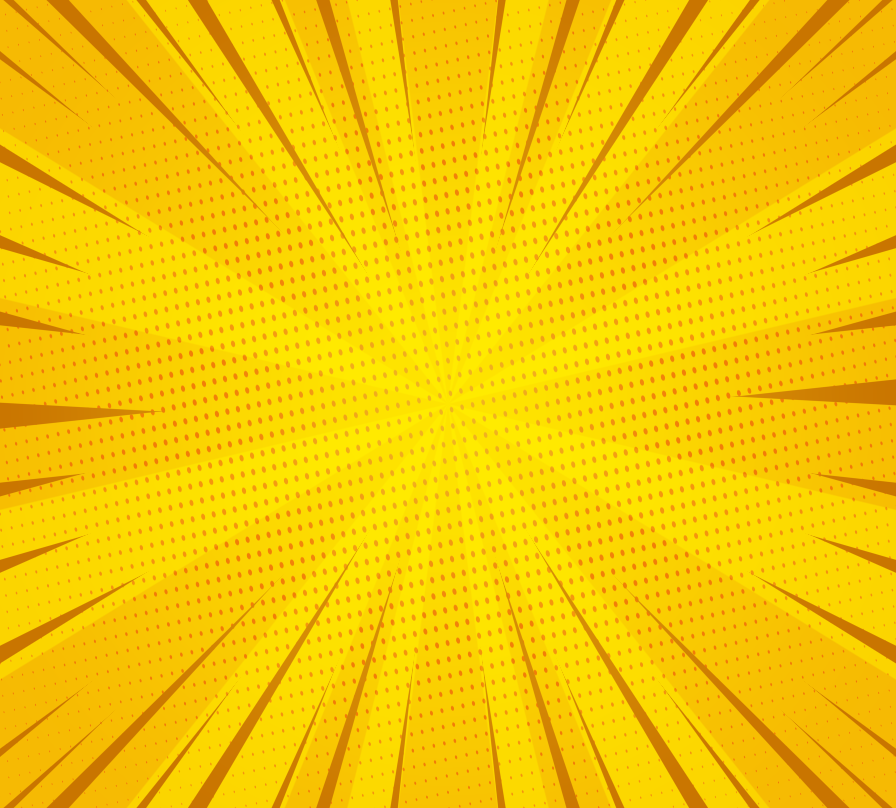
A Shadertoy shader for this background:

```glsl
// Yellow comic burst: alternating light and deep rays around the centre,
// a slanted halftone lattice of oval dots that shrink toward the border,
// and ochre spikes pointing inward, mirrored over the four quadrants.

#define DOT_STEP_ROW vec2(0.0130, 0.0030)
#define DOT_STEP_COLUMN vec2(0.0015, -0.0202)
#define DOT_ORIGIN vec2(-0.182, 0.0116)
#define DOT_RADII vec2(0.0025, 0.0039)
#define DOT_OPACITY 0.78
#define AXIS_TILT 0.026
#define SPIKE_SLOPE 0.026
#define SPIKE_SIDE_SLOPE 0.055

const int RAY_EDGES = 6;
const int SPIKES = 12;

// Angles are degrees away from the vertical axis
const float rayEdge[RAY_EDGES] = float[](7.0, 14.0, 22.0, 38.5, 58.4, 76.7);
const float spikeAngle[SPIKES] = float[](
    7.6, 17.2, 23.1, 31.8, 37.2, 44.0, 47.4, 52.1, 60.8, 70.1, 79.2, 90.0);
const float spikeTip[SPIKES] = float[](
    0.327, 0.220, 0.364, 0.205, 0.444, 0.315, 0.578, 0.574, 0.434, 0.478, 0.460, 0.356);

vec2 direction(float degreesFromVertical) {
    float a = radians(degreesFromVertical);
    return vec2(sin(a), cos(a));
}

float side(vec2 p, vec2 axis) {
    return p.x * axis.y - p.y * axis.x;
}

// 1 on deep rays, 0 on light rays
float deepRays(vec2 p, float pixel) {
    float deep = 1.0;
    for (int i = 0; i < RAY_EDGES; i++) {
        float past = smoothstep(-pixel, pixel, side(abs(p), direction(rayEdge[i])));
        deep = mix(deep, 1.0 - deep, past);
    }
    return deep;
}

// Coverage of the halftone dots
float halftone(vec2 p, float pixel) {
    mat2 lattice = mat2(DOT_STEP_ROW, DOT_STEP_COLUMN);
    vec2 cell = round(inverse(lattice) * (p - DOT_ORIGIN));
    vec2 centre = DOT_ORIGIN + lattice * cell;
    float reach = length(centre * vec2(0.9, 1.1));
    float size = mix(1.0, 0.22, smoothstep(0.25, 0.68, reach));
    size *= mix(0.85, 1.0, smoothstep(0.0, 0.2, reach));
    vec2 radii = DOT_RADII * size;
    vec2 offset = p - centre;
    offset.x += 0.15 * offset.y;
    float dist = (length(offset / radii) - 1.0) * radii.x;
    return 1.0 - smoothstep(-0.6 * pixel, 0.6 * pixel, dist);
}

// Coverage of the inward spikes
float spikes(vec2 p, float pixel) {
    float cover = 0.0;
    for (int i = 0; i < SPIKES; i++) {
        // The spike on the horizontal axis is slightly tilted
        float tilt = i == SPIKES - 1 ? AXIS_TILT : 0.0;
        vec2 q = abs(p - vec2(0.0, tilt * p.x));
        vec2 axis = direction(spikeAngle[i]);
        float slope = SPIKE_SLOPE + SPIKE_SIDE_SLOPE * smoothstep(45.0, 82.0, spikeAngle[i]);
        float halfWidth = slope * (dot(q, axis) - spikeTip[i]);
        float dist = abs(side(q, axis)) - halfWidth;
        cover = max(cover, 1.0 - smoothstep(-0.7 * pixel, 0.7 * pixel, dist));
    }
    return cover;
}

void mainImage(out vec4 fragColor, in vec2 fragCoord) {
    float pixel = 1.0 / iResolution.y;
    vec2 p = (fragCoord - 0.5 * iResolution.xy) * pixel;
    float radius = length(p);
    float rim = smoothstep(0.05, 0.68, radius);

    // Rays, with contrast growing outward
    vec3 lightYellow = mix(vec3(1.0, 0.92, 0.0), vec3(0.985, 0.83, 0.0), rim);
    vec3 deepYellow = mix(vec3(0.995, 0.89, 0.0), vec3(0.965, 0.73, 0.01), rim);
    float deep = deepRays(p, pixel);
    vec3 color = mix(lightYellow, deepYellow, deep);

    // Halftone, paler at the centre and on light rays
    vec3 paleDot = vec3(0.93, 0.65, 0.16);
    vec3 redDot = mix(vec3(0.95, 0.50, 0.07), vec3(0.94, 0.40, 0.04), deep);
    vec3 dotColor = mix(paleDot, redDot, smoothstep(0.02, 0.32, radius));
    color = mix(color, dotColor, DOT_OPACITY * halftone(p, pixel));

    // Spikes, darker toward the sides
    vec3 ochre = mix(vec3(0.84, 0.55, 0.02), vec3(0.79, 0.46, 0.0),
                     smoothstep(0.3, 0.58, radius));
    color = mix(color, ochre, spikes(p, pixel));

    fragColor = vec4(color, 1.0);
}
```
